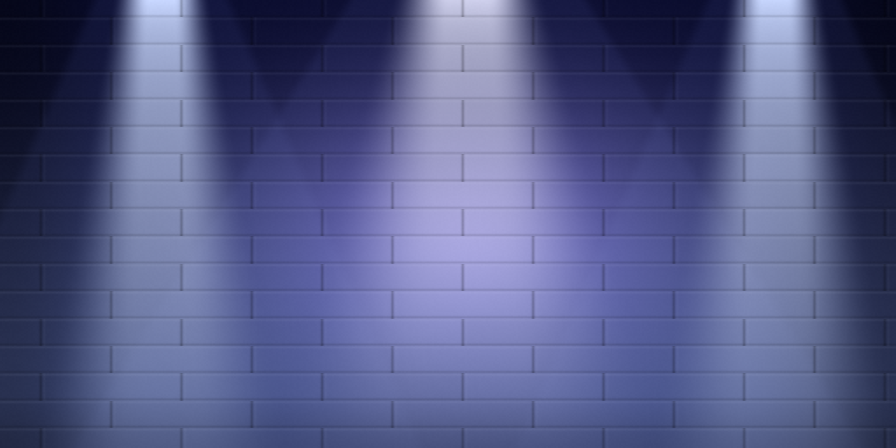
Give the GLSL for this background, as a WebGL 1 fragment shader.

```glsl
precision highp float;
// A brick wall at night lit by three spotlights from above, with a violet glow.
// Wall gradient, glow and soft cones are layered by screen blending, then
// embossed joints and slight brick tones are laid over the light.

uniform vec2 u_resolution;

float hash(vec2 p) {
  return fract(sin(dot(p, vec2(127.1, 311.7))) * 43758.5453);
}

float ridge(float distanceToLine, float width) {
  float t = distanceToLine / width;
  return exp(-t * t);
}

vec3 screenBlend(vec3 base, vec3 light) {
  return base + (1.0 - base) * light;
}

// Soft inner cone and faint, sharper outer cone; depth runs down from the top.
vec3 spotlight(float x, float depth, float center) {
  float isMiddle = 1.0 - step(0.1, abs(center - 1.05));
  float offset = abs(x - center);
  float inner = mix(0.105 + 0.17 * depth, 0.165 + 0.27 * depth, isMiddle);
  float outer = mix(0.156 + 0.43 * depth, 0.27 + 0.62 * depth, isMiddle);

  float core = 1.0 - smoothstep(inner * 0.25, inner * 1.05, offset);
  float fade = mix(0.76 - 0.62 * depth, 0.68 - 0.62 * depth, isMiddle);
  float flare = 0.16 * exp(-depth * 14.0);
  float veil = 1.0 - smoothstep(outer - 0.025, outer + 0.01, offset);

  vec3 tint = mix(vec3(0.80, 0.86, 1.0), vec3(0.90, 0.90, 0.98), isMiddle);
  return tint * core * (max(fade, 0.0) + flare)
       + vec3(0.035, 0.04, 0.075) * veil * (1.0 - 0.6 * depth);
}

void main() {
  vec2 p = gl_FragCoord.xy / u_resolution.y;
  p.x += 1.0 - 0.5 * u_resolution.x / u_resolution.y;
  float depth = 1.0 - p.y;

  // Night wall, darker at the top and toward both sides
  vec3 color = mix(vec3(0.035, 0.045, 0.17), vec3(0.24, 0.29, 0.48),
                   smoothstep(0.0, 0.92, depth));
  color *= 1.0 - 0.15 * smoothstep(0.87, 1.0, depth);
  color *= mix(0.6, 1.0, smoothstep(0.0, 0.35, min(p.x, 2.0 - p.x)));

  // Violet glow in the middle
  vec2 q = p - vec2(1.05, 0.49);
  color += vec3(0.26, 0.22, 0.37) * exp(-q.x * q.x / 0.24 - q.y * q.y / 0.11);
  color += vec3(0.07, 0.06, 0.06) * exp(-dot(q, q) / 0.025);

  // Spotlights
  for (int i = 0; i < 3; i++) {
    float center = 0.36 + 0.685 * float(i);
    color = screenBlend(color, spotlight(p.x, depth, center));
  }

  // Running bond: every other course shifts by half a brick
  vec2 brickSize = vec2(0.314, 0.0611);
  float course = (depth - 0.039) / brickSize.y;
  float row = floor(course);
  float column = (p.x - 0.091) / brickSize.x - 0.5 * mod(row + 1.0, 2.0);
  vec2 joint = (fract(vec2(column, course) + 0.5) - 0.5) * brickSize;

  // Joints with a shadowed side and a lit side
  float shadow = 0.11 * ridge(joint.y + 0.003, 0.003)
               + 0.20 * ridge(joint.x, 0.0035);
  float shine = 0.05 * ridge(joint.y - 0.003, 0.003)
              + 0.025 * ridge(joint.x - 0.008, 0.003);
  color *= 1.0 - shadow;
  color = screenBlend(color, vec3(0.85, 0.9, 1.0) * shine);

  // Brick tone and fine plaster grain
  color *= 0.985 + 0.03 * hash(vec2(floor(column), row));
  color += 0.008 * (hash(floor(p * 256.0)) - 0.5);

  gl_FragColor = vec4(clamp(color, 0.0, 1.0), 1.0);
}
```
